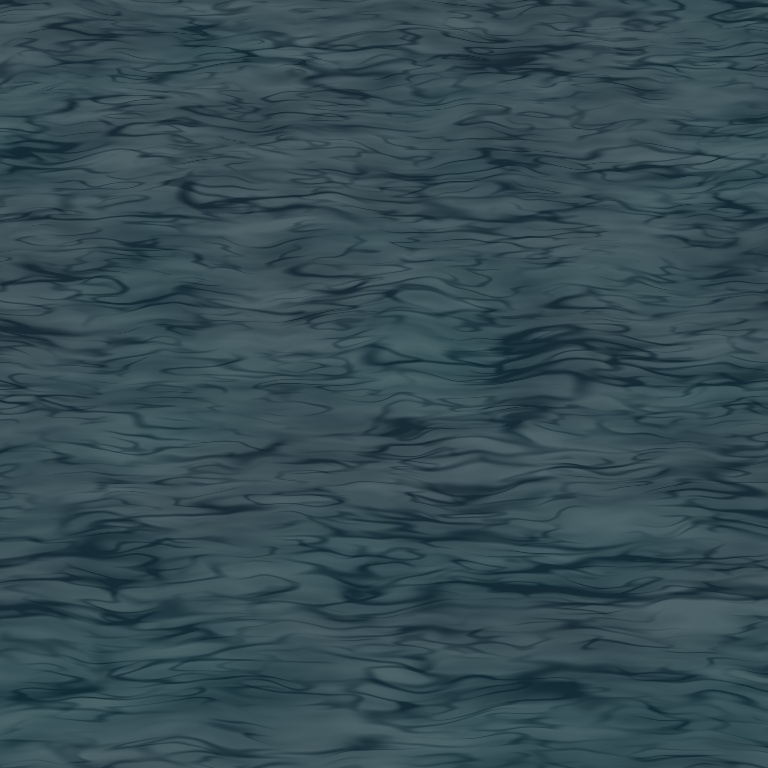
Reproduce this texture procedurally as a Shadertoy shader.

```glsl
const vec3 TROUGH = vec3(0.085, 0.168, 0.208);
const vec3 CREST = vec3(0.278, 0.362, 0.388);
const vec3 TEAL_SHIFT = vec3(-0.016, 0.004, 0.002);

// Integer hash giving two values in 0..1
vec2 hash2(ivec2 cell) {
    uvec2 v = uvec2(cell) * 1664525u + 1013904223u;
    v.x += v.y * 1664525u;
    v.y += v.x * 1664525u;
    v ^= v >> 16u;
    v.x += v.y * 1664525u;
    v.y += v.x * 1664525u;
    v ^= v >> 16u;
    return vec2(v & 65535u) / 65535.0;
}

float cornerSlope(ivec2 cell, vec2 offset) {
    vec2 g = hash2(cell) * 2.0 - 1.0;
    return dot(g / max(length(g), 0.01), offset);
}

float gradientNoise(vec2 p) {
    ivec2 i = ivec2(floor(p));
    vec2 f = fract(p);
    vec2 u = f * f * f * (f * (f * 6.0 - 15.0) + 10.0);
    float low = mix(cornerSlope(i, f),
                    cornerSlope(i + ivec2(1, 0), f - vec2(1, 0)), u.x);
    float high = mix(cornerSlope(i + ivec2(0, 1), f - vec2(0, 1)),
                     cornerSlope(i + ivec2(1, 1), f - vec2(1, 1)), u.x);
    return mix(low, high, u.y);
}

// Two unaligned octaves hide the lattice rows
float ripple(vec2 p, float seed) {
    return gradientNoise(p + seed)
         + 0.6 * gradientNoise(p * 1.7 + seed * 2.3 + 0.37);
}

// Thin dark contour lines, broken into patches
float streaks(vec2 p, vec2 frequency, float width, float seed) {
    float line = 1.0 - smoothstep(0.0, width, abs(ripple(p * frequency, seed)));
    float patches = ripple(p * frequency * vec2(0.8, 0.45), seed + 31.7);
    return line * smoothstep(-0.22, 0.36, patches);
}

// Ripples shrink towards the top, as with distance
vec2 waterPlane(vec2 uv) {
    float shrink = mix(0.78, 1.3, uv.y);
    return vec2((uv.x - 0.5) * shrink, 0.78 * uv.y + 0.26 * uv.y * uv.y);
}

// Bends level lines into gentle slopes
vec2 bend(vec2 p, float amount) {
    p.y += amount * ripple(p * vec2(5.0, 8.0), 7.3);
    p.y += amount * 0.25 * ripple(p * vec2(15.0, 26.0), 19.1);
    return p;
}

float waterTone(vec2 p) {
    float shade = 2.5 * ripple(p * vec2(3.0, 15.0), 3.9)
                + 2.6 * ripple(p * vec2(6.0, 36.0), 11.4)
                + 1.7 * ripple(p * vec2(14.0, 80.0), 23.6);
    float dark = 1.1 * streaks(p, vec2(4.0, 30.0), 0.15, 41.2)
               + streaks(p, vec2(7.0, 46.0), 0.15, 57.8)
               + 0.8 * streaks(p, vec2(11.0, 70.0), 0.16, 73.5);
    return clamp(0.81 + 0.12 * shade - 0.62 * dark, 0.0, 1.08);
}

void mainImage(out vec4 fragColor, in vec2 fragCoord) {
    vec2 uv = fragCoord / iResolution.y;
    vec2 p = bend(waterPlane(uv), 0.018);
    vec3 color = mix(TROUGH, CREST, waterTone(p));

    // Broad drift between grey blue and teal
    float drift = 0.5 - uv.y + 1.5 * ripple(p * vec2(2.5, 7.0), 88.1);
    color += TEAL_SHIFT * clamp(drift, -0.7, 0.9);

    fragColor = vec4(color, 1.0);
}
```
